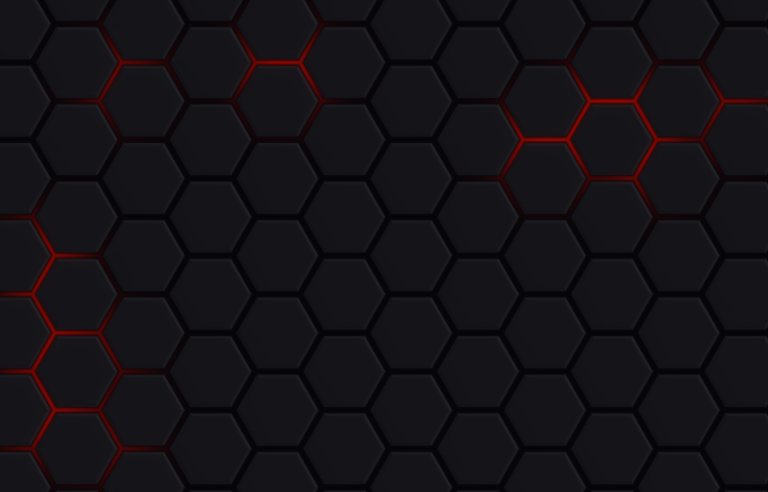
Reproduce this pattern procedurally as a Shadertoy shader.

```glsl
// Offset from the nearest centre of a flat-topped hexagon lattice, row height 1
vec2 hexOffset(vec2 p) {
    vec2 period = vec2(sqrt(3.0), 1.0);
    vec2 a = mod(p + 0.5 * period, period) - 0.5 * period;
    vec2 b = mod(p, period) - 0.5 * period;
    return dot(a, a) < dot(b, b) ? a : b;
}

// Light leaking from below: x, y, strength of each soft spot
float emberGlow(vec2 uv) {
    vec3 spots[11] = vec3[11](
        vec3(0.575, 0.858, 0.90), vec3(0.245, 0.840, 0.50),
        vec3(1.105, 0.705, 0.95), vec3(1.240, 0.785, 0.95),
        vec3(1.315, 0.685, 0.65), vec3(1.495, 0.785, 0.55),
        vec3(0.085, 0.467, 0.75), vec3(0.095, 0.310, 0.75),
        vec3(0.090, 0.155, 0.75), vec3(0.228, 0.290, 0.30),
        vec3(0.230, 0.100, 0.35));
    float sum = 0.0;
    for (int i = 0; i < 11; i++) {
        vec2 away = (uv - spots[i].xy) / 0.085;
        sum += spots[i].z * exp(-dot(away, away));
    }
    return 1.0 - exp(-1.5 * sum);
}

void mainImage(out vec4 fragColor, in vec2 fragCoord) {
    vec2 uv = fragCoord / iResolution.y;
    float rowHeight = 0.157;
    float pixel = 1.0 / (iResolution.y * rowHeight);
    vec2 q = hexOffset((uv - vec2(0.1565, 0.873)) / rowHeight);

    // Distance to the cell border and the direction its nearest side faces
    vec2 slant = vec2(0.866, 0.5);
    float flatSide = abs(q.y);
    float slantSide = dot(abs(q), slant);
    float border = 0.5 - max(flatSide, slantSide);
    vec2 side = flatSide > slantSide ? vec2(0.0, sign(q.y)) : sign(q) * slant;

    // Plate with a rim lit from the upper right
    vec3 plate = vec3(0.082, 0.081, 0.097) + 0.006 * dot(q, slant);
    float lit = dot(side, slant);
    float rim = exp(-pow((border - 0.062) / 0.018, 2.0));
    plate += rim * (0.045 * max(lit, 0.0) - 0.012 * max(-lit, 0.0));

    // Groove with a hot core
    float glow = emberGlow(uv);
    vec3 groove = mix(vec3(0.020, 0.017, 0.030), vec3(0.034, 0.028, 0.045),
                      smoothstep(0.0, 0.045, border));
    float core = exp(-pow(border / 0.032, 2.0));
    groove = mix(groove, vec3(0.62, 0.035, 0.0), glow * core);

    vec3 color = mix(groove, plate, smoothstep(-0.7, 0.7, (border - 0.041) / pixel));
    color.r += 0.10 * glow * exp(-border * 22.0);
    fragColor = vec4(color, 1.0);
}
```
